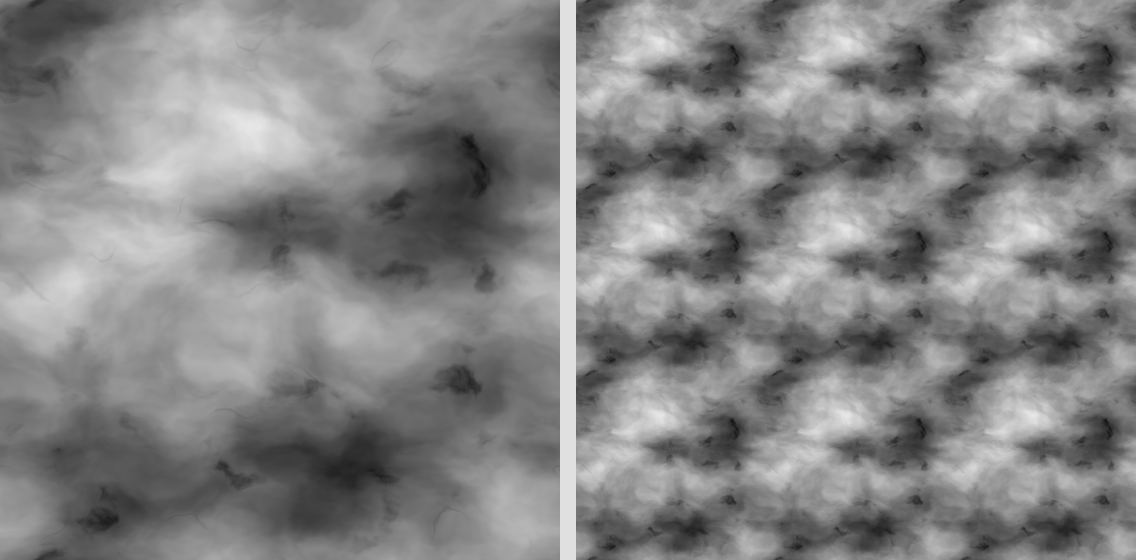
Left, the tile; right, the same tile 3 across and 3 down.
Reproduce this texture procedurally as a WebGL 1 fragment shader.

```glsl
precision highp float;

uniform vec2 u_resolution;

// Random unit vector for a lattice point, wrapped at the period
vec2 gradientAt(vec2 cell, vec2 period, float seed) {
  vec2 p = mod(cell, period) + seed * 7.31 + 1.7;
  vec3 q = fract(p.xyx * vec3(0.1031, 0.1030, 0.0973));
  q += dot(q, q.yzx + 33.33);
  float angle = 6.28319 * fract((q.x + q.y) * q.z);
  return vec2(cos(angle), sin(angle));
}

// Tiling gradient noise, centred on zero
float noise(vec2 uv, vec2 period, float seed) {
  vec2 p = uv * period;
  vec2 cell = floor(p);
  vec2 f = p - cell;
  vec2 blend = f * f * f * (f * (f * 6.0 - 15.0) + 10.0);
  vec2 e = vec2(1.0, 0.0);
  float a = dot(gradientAt(cell, period, seed), f);
  float b = dot(gradientAt(cell + e.xy, period, seed), f - e.xy);
  float c = dot(gradientAt(cell + e.yx, period, seed), f - e.yx);
  float d = dot(gradientAt(cell + e.xx, period, seed), f - e.xx);
  return mix(mix(a, b, blend.x), mix(c, d, blend.x), blend.y);
}

// Octaves double the period, so the sum still tiles
float fbm(vec2 uv, vec2 period, float seed) {
  float sum = 0.0;
  float amplitude = 1.0;
  for (int i = 0; i < 6; i++) {
    sum += amplitude * noise(uv, period, seed + float(i) * 3.0);
    period *= 2.0;
    amplitude *= 0.49;
  }
  return sum;
}

void main() {
  vec2 uv = gl_FragCoord.xy / u_resolution;

  // Drifting distortion that draws the clouds into wisps
  vec2 drift = vec2(fbm(uv, vec2(4.0, 5.0), 21.0), fbm(uv, vec2(4.0, 5.0), 47.0));
  vec2 warped = uv + drift * vec2(0.06, 0.045);

  // Broad clouds
  float tone = 0.515 + 0.57 * fbm(warped, vec2(2.0, 3.0), 5.0);

  // Small dark pits, deeper in the shadows
  float pit = smoothstep(0.22, 0.75, fbm(warped, vec2(9.0, 11.0), 63.0));
  float shadow = 1.0 - smoothstep(0.3, 0.7, tone);
  tone -= pit * (0.06 + 0.14 * shadow);

  // Sparse hairline creases
  float crease = 1.0 - smoothstep(0.0, 0.05, abs(noise(warped, vec2(11.0, 15.0), 82.0)));
  float patches = smoothstep(0.2, 0.5, noise(uv, vec2(8.0, 9.0), 95.0));
  tone -= 0.05 * crease * patches;

  gl_FragColor = vec4(vec3(clamp(tone, 0.0, 1.0)), 1.0);
}
```
